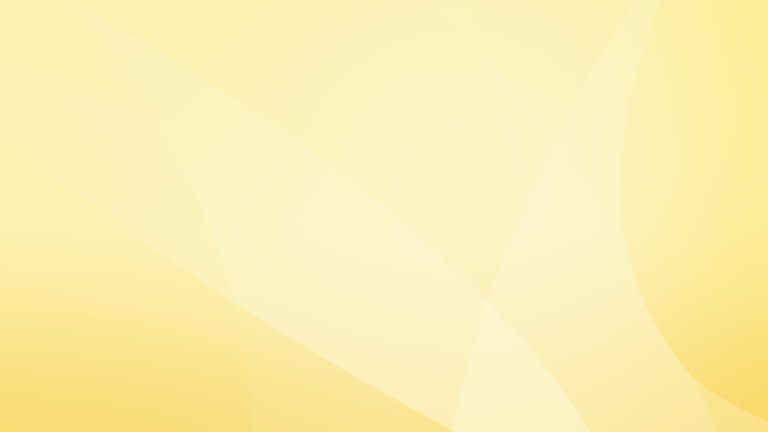
A Shadertoy shader for this background:

```glsl
const vec3 TOP_YELLOW = vec3(0.99, 0.94, 0.66);
const vec3 LOW_AMBER = vec3(0.98, 0.86, 0.45);
const vec3 SIDE_LEMON = vec3(0.99, 0.93, 0.55);
const vec3 CORNER_GOLD = vec3(0.98, 0.84, 0.36);
const vec3 CREAM = vec3(0.99, 0.968, 0.835);
const vec2 GLOW_CENTER = vec2(1.08, 0.56);
const float GLOW_SPREAD = 0.35;
const float GLOW_STRENGTH = 0.65;
const float EDGE_SOFTNESS = 0.003;

// Cubic curve giving the horizontal place of an edge at depth t.
float curve(vec4 k, float t) {
    return k.x + t * (k.y + t * (k.z + t * k.w));
}

// Smooth coverage of the positive side of an edge.
float side(float d) {
    float w = max(EDGE_SOFTNESS, 0.8 / iResolution.y);
    return smoothstep(-w, w, d);
}

void mainImage(out vec4 fragColor, in vec2 fragCoord) {
    // Canvas heights, with the right side kept at 16:9.
    vec2 p = fragCoord / iResolution.xy * vec2(16.0 / 9.0, 1.0);
    float x = p.x;
    float t = 1.0 - p.y;

    // Background gradients and central glow
    vec3 color = mix(LOW_AMBER, TOP_YELLOW, smoothstep(-0.02, 0.5, p.y));
    color = mix(color, SIDE_LEMON, 0.75 * smoothstep(1.3, 1.75, x) * smoothstep(0.0, 0.4, p.y));
    color = mix(color, CORNER_GOLD, 0.8 * exp(-8.0 * dot(p - vec2(1.78, 0.0), p - vec2(1.78, 0.0))));
    vec2 g = p - GLOW_CENTER;
    float light = GLOW_STRENGTH * exp(-dot(g, g) / GLOW_SPREAD);
    light += 0.18 * exp(-3.0 * dot(p - vec2(0.0, 1.0), p - vec2(0.0, 1.0)));
    color = mix(color, CREAM, light);

    // Long diagonal sweep and its fan on the left
    float belowTop = side(curve(vec4(0.162, 1.804, -0.60, 0.0), t) - x);
    float aboveLow = side(x - curve(vec4(-0.30, 0.849, 0.504, 0.0), t));
    float fan = side(x - curve(vec4(0.162, 0.83, -0.41, 0.0), t));
    float sweep = belowTop * aboveLow * fan;
    color = mix(color, CREAM, sweep * mix(0.22, 0.55, smoothstep(0.1, 0.8, t)));
    color = mix(color, CREAM, belowTop * fan * (1.0 - aboveLow) * 0.09);

    // Pale band entering from the left border
    float bandTop = smoothstep(-0.01, 0.03, t - 0.14 - 0.3 * x);
    float band = aboveLow * (1.0 - fan);
    color = mix(color, CREAM, band * (0.08 + 0.13 * bandTop + 0.15 * smoothstep(0.4, 0.7, t)));

    // Faint swell above the lower left corner
    float swell = smoothstep(-0.015, 0.015, 0.625 + 0.42 * x - 0.17 * x * x - t);
    color = mix(color, CREAM, 0.06 * swell * (1.0 - aboveLow) * (1.0 - fan));

    // Upright ribbon, flaring toward the lower right
    float flare = max(t - 0.85, 0.0);
    float ribbonRight = curve(vec4(1.528, -0.35, 0.133, 0.417), t) + 5.0 * flare * flare;
    float ribbon = side(x - curve(vec4(1.47, -0.643, 0.219, 0.0), t)) * side(ribbonRight - x);
    color = mix(color, CREAM, ribbon * 0.30);

    // Crossing veil from the top
    float veilTop = curve(vec4(0.995, 1.015, -0.355, 0.0), t);
    float veilLeft = curve(vec4(1.076, 0.31, -0.04, 0.0), t);
    float underVeil = side(veilTop - x);
    float wedge = underVeil * side(x - veilLeft);
    color = mix(color, CREAM, ribbon * underVeil * 0.22);
    color = mix(color, CREAM, (1.0 - ribbon) * wedge * 0.2 * smoothstep(0.65, 0.15, t));
    color = mix(color, CREAM, (1.0 - underVeil) * side(veilLeft - x) * 0.08);

    fragColor = vec4(color, 1.0);
}
```
